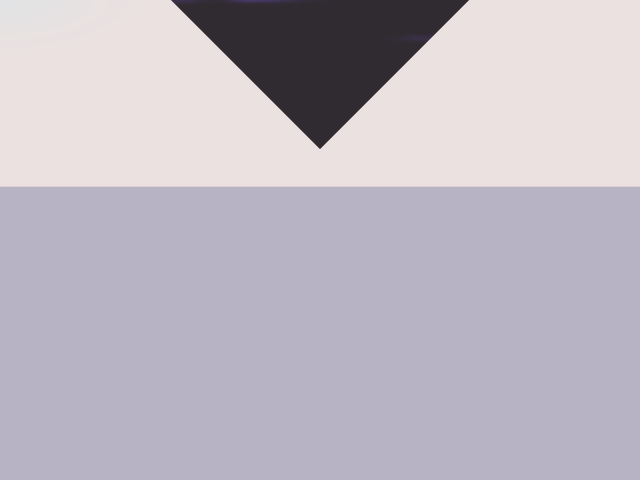
This background is drawn by a Shadertoy shader. Its source:

```glsl
// A pale wall above a flat lavender floor, with a dark wedge pointing down.
// Half-plane distances cut the shapes; soft Gaussian streaks tint the wedge,
// and a cool elliptical glow sits in the upper left corner.

#define HORIZON 0.6111
#define WEDGE_TIP 0.6892
#define FLOOR_COLOR vec3(0.718, 0.702, 0.769)
#define WALL_COLOR vec3(0.922, 0.882, 0.878)
#define WEDGE_COLOR vec3(0.188, 0.167, 0.190)
#define GLOW_COLOR vec3(0.886, 0.890, 0.896)
#define STREAK_COLOR vec3(0.33, 0.26, 0.54)
#define GLOW_SIZE vec2(0.20, 0.075)

// Coverage of the inside (negative side) of a distance, smoothed over one pixel.
float coverage(float dist, float pixel) {
    return clamp(0.5 - dist / pixel, 0.0, 1.0);
}

// Horizontal light streak with separate fades to its left and right.
float streak(vec2 p, vec2 center, float leftFade, float rightFade, float thickness) {
    vec2 d = p - center;
    d.x /= d.x < 0.0 ? leftFade : rightFade;
    d.y /= thickness;
    return exp(-dot(d, d));
}

void mainImage(out vec4 fragColor, in vec2 fragCoord) {
    // Height units, with x measured from the vertical center line.
    float pixel = 1.0 / iResolution.y;
    vec2 p = vec2(fragCoord.x - 0.5 * iResolution.x, fragCoord.y) * pixel;
    float halfWidth = 0.5 * iResolution.x * pixel;

    // Wall and its cool corner glow.
    vec2 corner = (p - vec2(-halfWidth, 1.0)) / GLOW_SIZE;
    float glow = exp(-dot(corner, corner));
    vec3 color = mix(WALL_COLOR, GLOW_COLOR, glow);

    // Dark wedge with violet streaks.
    float light = 0.75 * streak(p, vec2(-0.145, 1.002), 0.045, 0.095, 0.007);
    light += 0.35 * streak(p, vec2(-0.293, 1.0), 0.05, 0.05, 0.007);
    light += 0.25 * streak(p, vec2(0.215, 0.920), 0.05, 0.06, 0.007);
    vec3 wedgeColor = mix(WEDGE_COLOR, STREAK_COLOR, min(light, 1.0));
    float wedgeDist = (abs(p.x) - (p.y - WEDGE_TIP)) * 0.7071;
    color = mix(color, wedgeColor, coverage(wedgeDist, pixel));

    // Floor.
    color = mix(color, FLOOR_COLOR, coverage(p.y - HORIZON, pixel));
    fragColor = vec4(color, 1.0);
}
```
